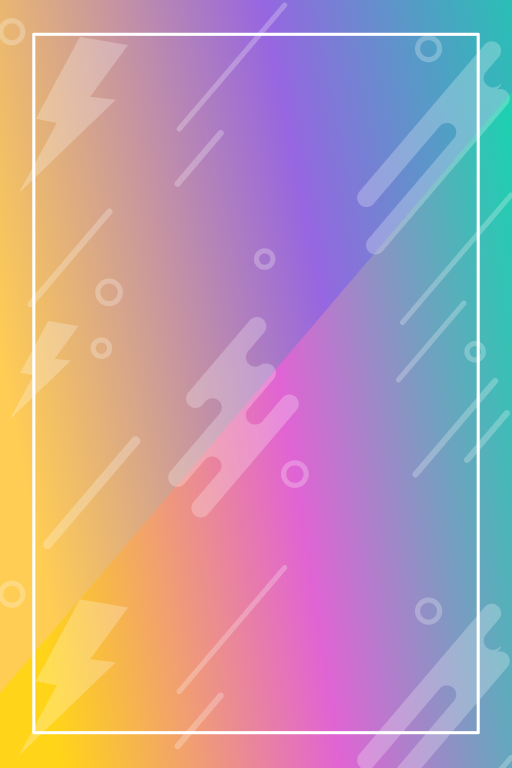
Give the GLSL for this background, as a Shadertoy shader.

```glsl
// Two rainbow gradients split by a diagonal, overlaid with translucent slanted
// lanes, streaks, rings and bolts in a vertically repeating tile, inside a white
// frame. Shapes are distance functions; one unit is 1/100 of the canvas width.

const vec2 ALONG = vec2(-0.648, 0.761);   // shared slant, y pointing down
const vec2 ACROSS = vec2(0.761, 0.648);
const float TILE_HEIGHT = 109.86;
const float LANE_ORIGIN = 79.5;
const float LANE_STEP = 3.66;

// Streaks: start x, start y, length, radius
const vec4 STREAKS[8] = vec4[8](
    vec4(55.6, 1.0, 31.8, 0.5), vec4(43.1, 26.0, 13.0, 0.6),
    vec4(21.4, 41.3, 23.8, 0.6), vec4(26.5, 86.1, 26.6, 0.9),
    vec4(99.8, 38.1, 32.7, 0.5), vec4(90.6, 59.2, 19.7, 0.5),
    vec4(96.7, 74.4, 24.0, 0.6), vec4(99.0, 80.7, 12.0, 0.6));

// Rings: centre x, centre y, radius
const vec3 RINGS[7] = vec3[7](
    vec3(2.3, 6.2, 2.15), vec3(83.7, 9.5, 2.15), vec3(51.7, 50.6, 1.6),
    vec3(21.3, 57.1, 2.2), vec3(19.8, 68.0, 1.6), vec3(92.8, 68.7, 1.6),
    vec3(57.6, 92.6, 2.2));

// Lanes: index, start, end; odd lanes bridge their neighbours
const vec3 LANES[8] = vec3[8](
    vec3(0.0, -54.7, -17.0), vec3(1.0, -50.8, -36.9), vec3(2.0, -48.7, -11.1),
    vec3(0.0, 16.0, 34.5), vec3(1.0, 20.8, 33.7), vec3(2.0, 21.7, 48.5),
    vec3(3.0, 29.4, 42.4), vec3(4.0, 23.4, 50.1));

const vec2 BOLT[7] = vec2[7](
    vec2(0.0, 0.0), vec2(9.4, 1.6), vec2(2.0, 11.7), vec2(7.0, 12.3),
    vec2(-11.9, 30.5), vec2(-4.5, 16.8), vec2(-8.6, 16.0));

float coverage(float d, float pixel) {
    return clamp(0.5 - d / pixel, 0.0, 1.0);
}

vec3 threeStops(float t, vec3 stops, vec3 a, vec3 b, vec3 c) {
    float first = clamp((t - stops.x) / (stops.y - stops.x), 0.0, 1.0);
    float second = clamp((t - stops.y) / (stops.z - stops.y), 0.0, 1.0);
    return mix(mix(a, b, first), c, second);
}

float streakDistance(vec2 p, vec2 start, float len, float radius) {
    vec2 q = p - start;
    return length(q - ALONG * clamp(dot(q, ALONG), 0.0, len)) - radius;
}

float boxDistance(vec2 p, vec2 halfSize) {
    vec2 q = abs(p) - halfSize;
    return length(max(q, 0.0)) + min(max(q.x, q.y), 0.0);
}

// Even lanes have round ends, bridges have scooped ends
float laneDistance(vec2 p, vec3 lane) {
    float radius = 0.5 * LANE_STEP;
    float halfLength = 0.5 * (lane.z - lane.y);
    vec2 q = vec2(dot(p, ALONG) - 0.5 * (lane.y + lane.z),
                  dot(p, ACROSS) - LANE_ORIGIN - LANE_STEP * lane.x);
    float ends = length(vec2(abs(q.x) - halfLength, q.y)) - radius;
    float capsule = length(vec2(max(abs(q.x) - halfLength, 0.0), q.y)) - radius;
    float bridge = max(boxDistance(q, vec2(halfLength, radius + 0.25)), -ends);
    return mod(lane.x, 2.0) > 0.5 ? bridge : capsule;
}

float boltDistance(vec2 p) {
    float nearest = dot(p - BOLT[0], p - BOLT[0]);
    float side = 1.0;
    for (int i = 0; i < 7; i++) {
        vec2 a = BOLT[i], b = BOLT[(i + 6) % 7];
        vec2 edge = b - a, q = p - a;
        vec2 gap = q - edge * clamp(dot(q, edge) / dot(edge, edge), 0.0, 1.0);
        nearest = min(nearest, dot(gap, gap));
        bvec3 crossing = bvec3(p.y >= a.y, p.y < b.y, edge.x * q.y > edge.y * q.x);
        if (all(crossing) || all(not(crossing))) side = -side;
    }
    return side * sqrt(nearest);
}

float ornamentDistance(vec2 p) {
    float d = min(boltDistance(p - vec2(15.6, 7.2)),
                  0.63 * boltDistance((p - vec2(9.4, 62.7)) / 0.63));
    for (int i = 0; i < 8; i++) {
        vec4 streak = STREAKS[i];
        d = min(d, streakDistance(p, streak.xy, streak.z, streak.w));
        d = min(d, laneDistance(p, LANES[i]));
    }
    for (int i = 0; i < 7; i++)
        d = min(d, abs(length(p - RINGS[i].xy) - RINGS[i].z) - 0.5);
    return d;
}

void mainImage(out vec4 fragColor, in vec2 fragCoord) {
    vec2 uv = fragCoord / iResolution.xy;
    vec2 p = vec2(uv.x, 1.5 * (1.0 - uv.y)) * 100.0;
    float pixel = max(100.0 / iResolution.x, 150.0 / iResolution.y);

    // Two slanted gradients on either side of the diagonal
    vec3 upper = threeStops(p.x - 0.2 * p.y, vec3(-13.7, 51.2, 100.0),
        vec3(1.0, 0.80, 0.33), vec3(0.59, 0.40, 0.88), vec3(0.16, 0.75, 0.71));
    vec3 lower = threeStops(p.x - 0.16 * p.y, vec3(-11.7, 42.6, 96.3),
        vec3(1.0, 0.83, 0.10), vec3(0.88, 0.39, 0.83), vec3(0.10, 0.82, 0.69));
    float diagonal = (135.35 - p.y - 1.174 * p.x) / length(vec2(1.0, 1.174));
    vec3 color = mix(upper, lower, coverage(diagonal, pixel));

    // Translucent ornaments, repeated down the canvas
    float ornament = ornamentDistance(vec2(p.x, mod(p.y, TILE_HEIGHT)));
    color = mix(color, vec3(1.0), 0.25 * coverage(ornament, pixel));

    // Thin frame
    float frame = abs(boxDistance(p - vec2(50.0, 74.9), vec2(43.4, 68.2))) - 0.3;
    color = mix(color, vec3(1.0), coverage(frame, pixel));
    fragColor = vec4(color, 1.0);
}
```
